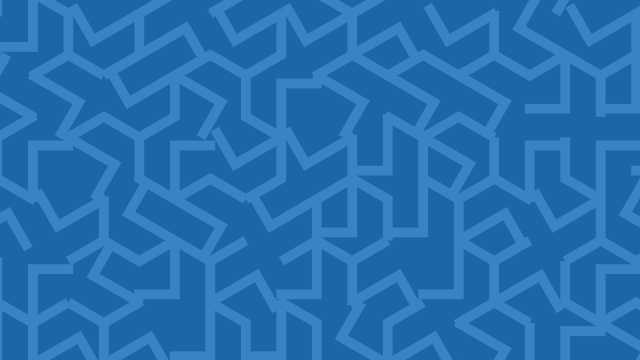
Give the GLSL for this pattern, as a Shadertoy shader.

```glsl
// Hexagonal tiling of angular line motifs in two blues. Each cell holds a hook
// through its centre and two hexagon edges, turned by a random multiple of
// 60 degrees; the union of all nearby strokes is drawn as one distance field.

const vec3 GROUND = vec3(0.106, 0.400, 0.655);
const vec3 STROKE = vec3(0.220, 0.515, 0.765);

const vec2 CELL = vec2(0.1109, 0.0967);    // column and row pitch, canvas widths
const vec2 ORIGIN = vec2(0.1068, 0.0255);  // centre of cell (0, 0)
const float ROW = 0.8660254;               // row pitch in cell widths
const float SIDE = 0.5773503;              // hexagon side in cell widths
const float HALF_WIDTH = 0.0685;           // half the stroke width
const float BEND = 0.176;                  // hook corner beyond the centre

float hash(vec2 p) {
    vec3 q = fract(vec3(p.xyx) * 0.1031);
    q += dot(q, q.yzx + 33.33);
    return fract((q.x + q.y) * q.z);
}

vec2 rotate(vec2 p, float angle) {
    float c = cos(angle), s = sin(angle);
    return vec2(c * p.x - s * p.y, s * p.x + c * p.y);
}

// Flat-ended bar from a to b, lengthened by startCap and endCap
float bar(vec2 p, vec2 a, vec2 b, float halfWidth, float startCap, float endCap) {
    vec2 dir = normalize(b - a);
    vec2 q = p - a;
    float along = dot(q, dir);
    float across = abs(q.x * dir.y - q.y * dir.x);
    float ends = max(-startCap - along, along - length(b - a) - endCap);
    return max(ends, across - halfWidth);
}

// Hook from the bottom vertex, plus the two edges to the left of it
float motif(vec2 p, float halfWidth) {
    float miter = halfWidth * SIDE;
    vec2 foot = vec2(0.0, -SIDE);
    vec2 corner = vec2(0.0, BEND);
    vec2 lowerLeft = vec2(-0.5, -0.5 * SIDE);
    vec2 upperLeft = vec2(-0.5, 0.5 * SIDE);

    float d = bar(p, foot, corner, halfWidth, miter, halfWidth);
    d = min(d, bar(p, corner, vec2(0.5, BEND), halfWidth, halfWidth, halfWidth));
    d = min(d, bar(p, foot, lowerLeft, halfWidth, miter, miter));
    return min(d, bar(p, lowerLeft, upperLeft, halfWidth, miter, 0.0));
}

// Nearest stroke among the surrounding cells of the staggered grid
float tiling(vec2 p) {
    float d = 1.0;
    float nearestRow = floor(p.y + 0.5);
    for (int j = -1; j <= 1; j++) {
        float row = nearestRow + float(j);
        float stagger = 0.5 * mod(row, 2.0);
        float nearestColumn = floor(p.x - stagger + 0.5);
        for (int i = -1; i <= 1; i++) {
            float column = nearestColumn + float(i);
            vec2 local = vec2(p.x - column - stagger, (p.y - row) * ROW);
            float turn = floor(6.0 * hash(vec2(column, row) + 17.0));
            d = min(d, motif(rotate(local, turn * radians(60.0)), HALF_WIDTH));
        }
    }
    return d;
}

void mainImage(out vec4 fragColor, in vec2 fragCoord) {
    vec2 p = (fragCoord / iResolution.x - ORIGIN) / CELL;
    float pixel = 1.0 / (CELL.x * iResolution.x);
    float ink = 1.0 - smoothstep(-0.6 * pixel, 0.6 * pixel, tiling(p));
    fragColor = vec4(mix(GROUND, STROKE, ink), 1.0);
}
```
